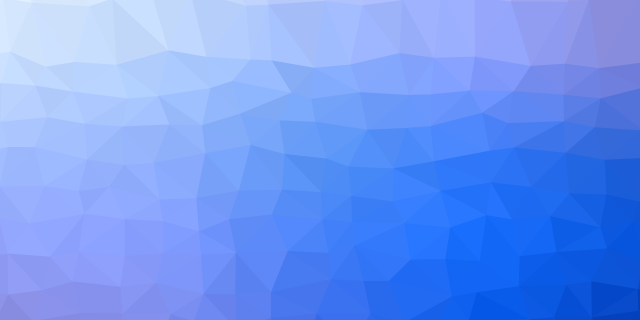
This background is drawn by a Shadertoy shader. Its source:

```glsl
#define CELL vec2(0.125, 0.102)   // facet size, in canvas heights
#define JITTER vec2(0.60, 0.40)   // vertex scatter, in cells
#define WAVE_HEIGHT 0.018         // sway of the vertex rows
#define WAVE_FREQ 8.32
#define TOP_ROW 8.0               // rows above this one are stretched
#define TOP_STRETCH 0.08
#define BANDING 0.5               // how far both facets of a cell share a tone
#define TONE_RANGE 0.035          // random brightness per facet

float hash(vec2 p) {
    vec3 q = fract(vec3(p.xyx) * 0.1031);
    q += dot(q, q.yzx + 33.33);
    return fract((q.x + q.y) * q.z);
}

// Five evenly spaced stops, t from 0 to 1
vec3 ramp(float t, vec3 a, vec3 b, vec3 c, vec3 d, vec3 e) {
    vec4 k = clamp(t * 4.0 - vec4(0.0, 1.0, 2.0, 3.0), 0.0, 1.0);
    return mix(mix(mix(mix(a, b, k.x), c, k.y), d, k.z), e, k.w);
}

// Two-way gradient: each row runs left to right, rows run bottom to top
vec3 backdrop(vec2 uv) {
    vec3 bottom = ramp(uv.x, vec3(0.54, 0.55, 0.88), vec3(0.51, 0.56, 0.93),
        vec3(0.24, 0.43, 0.92), vec3(0.03, 0.36, 0.93), vec3(0.02, 0.25, 0.73));
    vec3 low = ramp(uv.x, vec3(0.58, 0.65, 1.00), vec3(0.53, 0.62, 1.00),
        vec3(0.27, 0.50, 0.97), vec3(0.09, 0.43, 1.00), vec3(0.03, 0.33, 0.86));
    vec3 middle = ramp(uv.x, vec3(0.63, 0.74, 1.00), vec3(0.57, 0.69, 0.99),
        vec3(0.33, 0.57, 0.95), vec3(0.20, 0.48, 0.99), vec3(0.13, 0.37, 0.83));
    vec3 high = ramp(uv.x, vec3(0.77, 0.86, 1.00), vec3(0.68, 0.80, 1.00),
        vec3(0.51, 0.67, 0.98), vec3(0.50, 0.61, 1.00), vec3(0.42, 0.47, 0.84));
    vec3 top = ramp(uv.x, vec3(0.88, 0.94, 1.00), vec3(0.80, 0.88, 0.99),
        vec3(0.71, 0.78, 0.99), vec3(0.64, 0.69, 1.00), vec3(0.60, 0.58, 0.85));
    return ramp(uv.y, bottom, low, middle, high, top);
}

// Scattered mesh vertex of a grid node
vec2 vertex(vec2 node) {
    vec2 scatter = vec2(hash(node + 17.0), hash(node + 53.0)) - 0.5;
    vec2 v = (node + scatter * JITTER) * CELL;
    v.y += WAVE_HEIGHT * cos(v.x * WAVE_FREQ + (node.y - 6.0) * 0.5);
    v.y += TOP_STRETCH * max(node.y - TOP_ROW, 0.0);
    return v;
}

// Signed distance to the line a-b, positive on its left
float edgeDistance(vec2 p, vec2 a, vec2 b) {
    vec2 e = b - a, r = p - a;
    return (e.x * r.y - e.y * r.x) / length(e);
}

// Adds one flat facet, weighted by its smooth coverage
void addFacet(inout vec4 sum, vec2 p, vec2 a, vec2 b, vec2 c, vec2 center, float seed) {
    float inside = min(edgeDistance(p, a, b),
                       min(edgeDistance(p, b, c), edgeDistance(p, c, a)));
    float coverage = clamp(0.5 + inside * iResolution.y, 0.0, 1.0);
    if (coverage <= 0.0) return;
    vec2 site = mix((a + b + c) / 3.0, center, BANDING);
    site.x *= iResolution.y / iResolution.x;
    vec3 color = backdrop(site) + (seed - 0.5) * TONE_RANGE;
    sum += vec4(color, 1.0) * coverage;
}

void mainImage(out vec4 fragColor, in vec2 fragCoord) {
    vec2 p = fragCoord / iResolution.y;
    vec2 home = floor(p / CELL);
    vec4 sum = vec4(0.0);

    // Split each nearby cell along its shorter diagonal
    for (int j = -1; j <= 1; j++) {
        for (int i = -1; i <= 1; i++) {
            vec2 node = home + vec2(i, j);
            vec2 a = vertex(node);
            vec2 b = vertex(node + vec2(1.0, 0.0));
            vec2 c = vertex(node + vec2(1.0, 1.0));
            vec2 d = vertex(node + vec2(0.0, 1.0));
            vec2 center = (a + b + c + d) * 0.25;
            float seedA = hash(node + 91.0), seedB = hash(node + 137.0);
            if (distance(a, c) < distance(b, d)) {
                addFacet(sum, p, a, b, c, center, seedA);
                addFacet(sum, p, a, c, d, center, seedB);
            } else {
                addFacet(sum, p, a, b, d, center, seedA);
                addFacet(sum, p, b, c, d, center, seedB);
            }
        }
    }

    vec2 uv = fragCoord / iResolution.xy;
    vec3 color = sum.a > 0.001 ? sum.rgb / sum.a : backdrop(uv);
    fragColor = vec4(clamp(color, 0.0, 1.0), 1.0);
}
```
